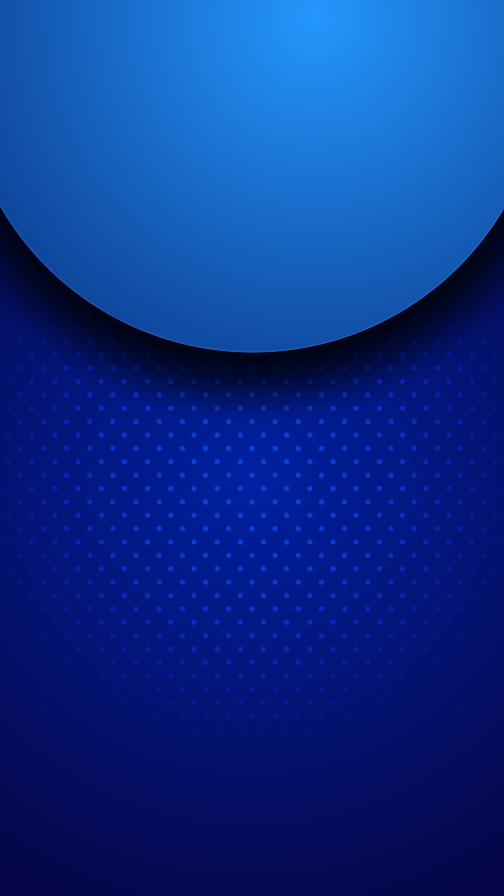
Give the GLSL for this background, as a Shadertoy shader.

```glsl
// Lengths are fractions of the canvas height
#define DISC_CENTER vec2(0.2820, 0.9320)
#define DISC_RADIUS 0.3255
#define DISC_LIGHT vec2(0.3516, 0.9800)
#define SHADOW_DROP 0.02
#define SHADOW_BLUR 0.068
#define GLOW_CENTER vec2(0.2813, 0.4650)
#define GLOW_REACH 0.50
#define DOT_ANCHOR vec2(0.2165, 0.4548)
#define DOT_SPACING vec2(0.02587, 0.01493)
#define DOT_RADIUS 0.0029

const vec3 GLOW_BLUE = vec3(0.00, 0.13, 0.63);
const vec3 DEEP_NAVY = vec3(0.02, 0.025, 0.29);
const vec3 DOT_BLUE = vec3(0.06, 0.28, 0.90);
const vec3 DOT_VIOLET = vec3(0.06, 0.12, 0.78);
const vec3 SHADOW_COLOR = vec3(0.00, 0.01, 0.06);
const vec3 DISC_BRIGHT = vec3(0.14, 0.59, 0.99);
const vec3 DISC_DARK = vec3(0.06, 0.28, 0.62);

// Coverage of the inside of a shape, one pixel soft
float fill(float dist, float pixel) {
    return 1.0 - smoothstep(-0.5 * pixel, 0.5 * pixel, dist);
}

// Distance to the nearest dot, with every other row shifted by half a cell
float dotDistance(vec2 p) {
    vec2 cell = (p - DOT_ANCHOR) / DOT_SPACING;
    float row = floor(cell.y + 0.5);
    cell.x += 0.5 * mod(row, 2.0);
    vec2 local = fract(cell + 0.5) - 0.5;
    return length(local * DOT_SPACING) - DOT_RADIUS;
}

// Glowing backdrop with a dot grid that fades outward
vec3 backdrop(vec2 p, float pixel) {
    float reach = length(p - GLOW_CENTER);
    vec3 color = mix(GLOW_BLUE, DEEP_NAVY, min(reach / GLOW_REACH, 1.0));
    float fade = 1.0 - smoothstep(0.16, 0.36, length(p - GLOW_CENTER - vec2(0.0, 0.02)));
    vec3 dotColor = mix(DOT_BLUE, DOT_VIOLET, smoothstep(0.05, 0.28, reach));
    return mix(color, dotColor, 0.8 * fade * fill(dotDistance(p), pixel));
}

// Lit face of the disc with a faint bright rim
vec3 discFace(vec2 p, float edge) {
    float falloff = min(length(p - DISC_LIGHT) / 0.40, 1.0);
    vec3 color = mix(DISC_BRIGHT, DISC_DARK, falloff);
    return color + 0.06 * smoothstep(-0.003, 0.0, edge);
}

void mainImage(out vec4 fragColor, in vec2 fragCoord) {
    float pixel = 1.0 / iResolution.y;
    vec2 p = fragCoord * pixel;

    vec3 color = backdrop(p, pixel);

    // Soft shadow dropped below the disc
    float shadowEdge = length(p - DISC_CENTER + vec2(0.0, SHADOW_DROP)) - DISC_RADIUS;
    float shadow = 1.0 - smoothstep(-SHADOW_DROP, SHADOW_BLUR, shadowEdge);
    color = mix(color, SHADOW_COLOR, 0.95 * shadow);

    // Disc on top
    float edge = length(p - DISC_CENTER) - DISC_RADIUS;
    color = mix(color, discFace(p, edge), fill(edge, pixel));

    fragColor = vec4(color, 1.0);
}
```
